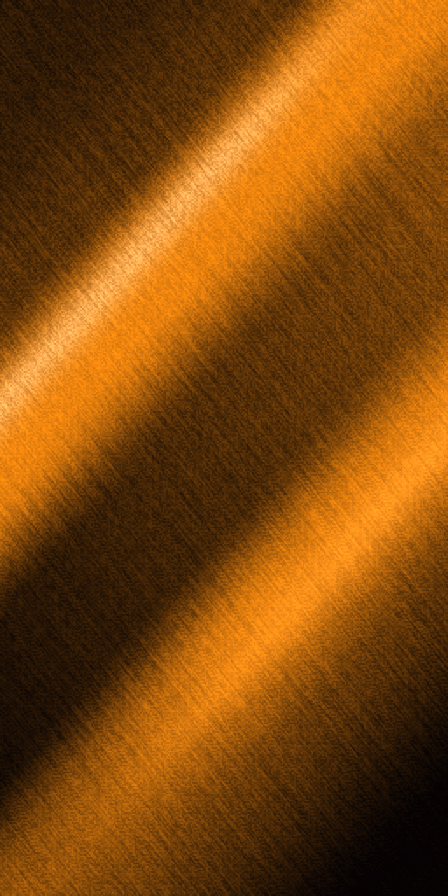
Write a WebGL 1 fragment shader that draws this texture.

```glsl
precision highp float;
// Brushed amber metal with two diagonal bands of reflected light.

uniform vec2 u_resolution;

// Layout: sheet is 1 wide and 2 tall, measured from the upper left.
const vec2 SHEET = vec2(1.0, 2.0);
const float BAND_SLOPE = 1.11;      // steepness of the light bands
const vec2 BRUSH_DIR = vec2(0.62, 0.7846);

// Positions across the bands
const float RIDGE_A = 0.91;
const float RIDGE_B = 2.085;

// Colours
const vec3 AMBER = vec3(0.965, 0.54, 0.045);
const vec3 SHADOW = vec3(0.022, 0.008, 0.012);
const vec3 SHEEN = vec3(0.07, 0.16, 0.27);

// Brushing
const float STREAK_AMOUNT = 0.24;
const float FIBRE_AMOUNT = 0.26;
const float GRAIN_AMOUNT = 0.36;
const float GRAIN_CELLS = 256.0;    // grain cells across the sheet

float hash(vec2 p) {
  return fract(sin(dot(p, vec2(127.1, 311.7))) * 43758.5453);
}

float valueNoise(vec2 p) {
  vec2 i = floor(p);
  vec2 f = fract(p);
  f = f * f * (3.0 - 2.0 * f);
  float a = mix(hash(i), hash(i + vec2(1.0, 0.0)), f.x);
  float b = mix(hash(i + vec2(0.0, 1.0)), hash(i + vec2(1.0, 1.0)), f.x);
  return mix(a, b, f.y);
}

float bell(float x, float centre, float width) {
  float d = (x - centre) / width;
  return exp(-d * d);
}

// Plateau with separate soft rising and falling edges
float plateau(float x, vec2 rise, vec2 fall) {
  return smoothstep(rise.x, rise.y, x) * (1.0 - smoothstep(fall.x, fall.y, x));
}

// Brightness from the position across and along the bands
float reflectedLight(float across, float along) {
  // Unlit metal: upper corner, gap between bands, lower corner
  float corner = 0.17 + 0.18 * smoothstep(0.2, 0.8, across);
  float gap = max(0.385 + 0.19 * along, 0.05);
  float tail = 0.46 * (1.0 - smoothstep(2.2, 2.9, across));
  float light = mix(corner, gap, smoothstep(0.85, 1.3, across));
  light = mix(light, tail, smoothstep(2.0, 2.2, across));

  // Upper band
  float bandA = plateau(across, vec2(0.71, 0.91), vec2(1.08, 1.4));
  light = mix(light, 0.94, bandA);

  // Lower band, fading toward the lower left
  float gain = mix(0.6, 1.0, smoothstep(-1.9, -0.7, along));
  float bandB = plateau(across, vec2(1.72, 1.98), vec2(2.08, 2.38));
  float levelB = (0.86 + 0.14 * bell(across, RIDGE_B, 0.09)) * gain;
  return mix(light, levelB, bandB);
}

// Brush marks: long streaks, thin fibres and fine grain, centred on zero
float brushMarks(vec2 p) {
  float along = dot(p, BRUSH_DIR);
  float side = dot(p, vec2(BRUSH_DIR.y, -BRUSH_DIR.x)) + 3.0;
  float streak = valueNoise(vec2(side * 240.0, along * 2.2)) - 0.5;
  float fibre = valueNoise(vec2(side * 330.0, along * 32.0 + 40.0)) - 0.5;
  float grain = hash(floor(p * GRAIN_CELLS)) - 0.5;
  return STREAK_AMOUNT * streak + FIBRE_AMOUNT * fibre + GRAIN_AMOUNT * grain;
}

void main() {
  vec2 p = gl_FragCoord.xy / u_resolution;
  p = vec2(p.x, 1.0 - p.y) * SHEET;

  float across = p.y + BAND_SLOPE * p.x;
  float along = p.x - p.y;
  float marks = brushMarks(p);

  // Brightest contrast lies in the half-lit metal
  float light = reflectedLight(across, along);
  float contrast = 0.1 + 1.1 * light * (1.22 - light);
  light = max(light + marks * contrast, 0.0);

  // Pale sheen on the ridges
  float sheenA = bell(across, RIDGE_A, 0.065) * (1.0 - 0.8 * smoothstep(0.1, 0.8, along));
  float sheenB = 0.22 * bell(across, RIDGE_B, 0.08) * smoothstep(-1.6, -0.2, along);
  float sheen = (sheenA + sheenB) * (1.0 + 1.4 * marks);

  vec3 colour = SHADOW + AMBER * light + SHEEN * sheen;
  gl_FragColor = vec4(clamp(colour, 0.0, 1.0), 1.0);
}
```
